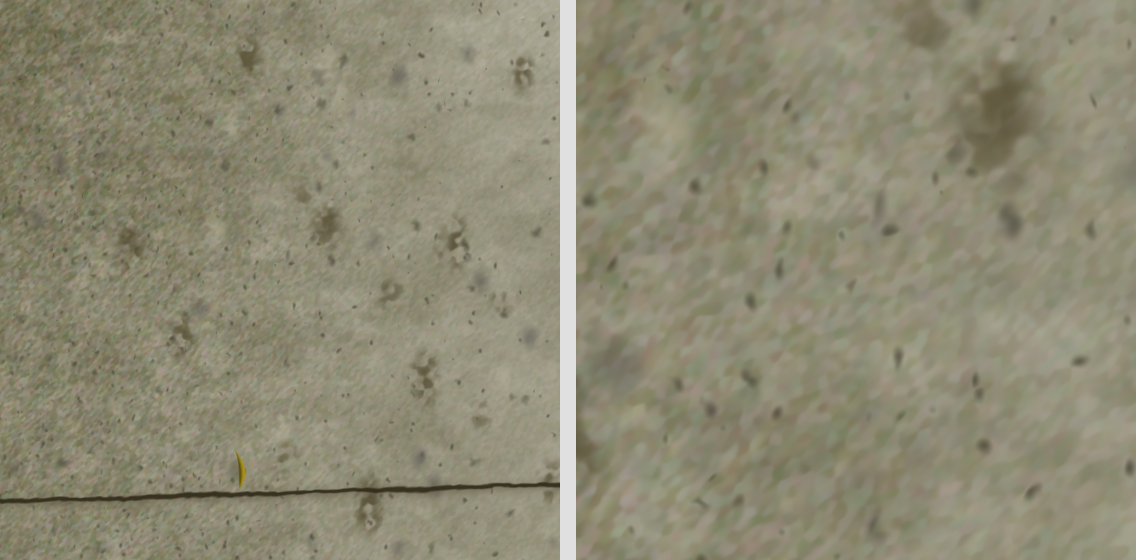
Left: the whole. Right: its middle third, enlarged.
Give the GLSL for this texture, as a WebGL 2 fragment shader.

```glsl
#version 300 es
precision highp float;
// Weathered concrete slab crossed by one dark joint: a broad light gradient,
// smoothed cellular grain, scattered pits and spots, mottled brown stains,
// and a small curled yellow leaf lying above the joint.

#define GRAIN_SCALE 200.0
#define GRAIN_CONTRAST 0.055
#define GRAIN_TINT 0.022
#define PIT_SCALE 58.0
#define PIT_SHARE 0.20
#define SPOT_SCALE 13.0
#define STAIN_COUNT 16
#define CLOUD_CONTRAST 0.22
#define JOINT_LEFT 0.104
#define JOINT_RISE 0.031
#define LEAF_CENTER vec2(0.424, 0.162)
#define LEAF_HALF_LENGTH 0.034

uniform vec2 u_resolution;
out vec4 fragColor;

vec3 hash3(vec2 p) {
    vec3 q = fract(vec3(p.xyx) * vec3(0.1031, 0.1030, 0.0973));
    q += dot(q, q.yxz + 33.33);
    return fract((q.xxy + q.yzz) * q.zyx);
}

// Smooth cellular noise: random cell values blended by distance, about -1 to 1.
vec3 cellNoise(vec2 p) {
    vec2 cell = floor(p);
    vec3 sum = vec3(0.0);
    float total = 0.0;
    for (int j = -1; j <= 1; j++)
    for (int i = -1; i <= 1; i++) {
        vec2 c = cell + vec2(i, j);
        vec2 d = p - c - hash3(c + 71.0).xy;
        float w = exp(-4.0 * dot(d, d));
        sum += w * (hash3(c) * 2.0 - 1.0);
        total += w;
    }
    return sum / total;
}

// Coverage by soft round marks, one in the given share of the cells.
float marks(vec2 p, float share) {
    vec2 cell = floor(p);
    float cover = 0.0;
    for (int j = -1; j <= 1; j++)
    for (int i = -1; i <= 1; i++) {
        vec2 c = cell + vec2(i, j);
        vec3 h = hash3(c + 19.0);
        vec2 d = (p - c - 0.1 - 0.8 * h.xy) * vec2(1.2, 0.9);
        float size = max(0.0, 1.0 - h.z / share);
        float radius = 0.42 * sqrt(size) + 0.001;
        cover = max(cover, (0.3 + 0.7 * size) * (1.0 - smoothstep(0.0, radius, length(d))));
    }
    return cover;
}

// Upright oval patches, denser toward the right, broken up by a mottle.
float stains(vec2 uv, float mottle) {
    float cover = 0.0;
    for (int i = 0; i < STAIN_COUNT; i++) {
        vec3 h = hash3(vec2(i, 7.0));
        vec2 center = vec2(sqrt(fract(float(i) * 0.618 + 0.02)), 0.06 + 0.9 * h.y);
        vec2 size = mix(vec2(0.028, 0.032), vec2(0.042, 0.08), h.zx);
        float body = 1.0 - smoothstep(0.15, 1.0, length((uv - center) / size));
        cover = max(cover, body * mix(0.5, 1.0, h.x));
    }
    return cover * smoothstep(-0.6, 0.6, mottle);
}

void main() {
    vec2 uv = gl_FragCoord.xy / u_resolution;
    float pixel = 1.0 / u_resolution.y;

    // Grain cells lean along the rising diagonal
    vec2 lean = mat2(0.92, -0.22, -0.22, 0.92) * uv;
    vec3 fine = cellNoise(lean * GRAIN_SCALE);
    vec3 medium = cellNoise(lean * GRAIN_SCALE * 0.5 + 31.0);
    vec3 patches = cellNoise(uv * vec2(22.0, 28.0) + 57.0);
    vec3 coarse = cellNoise(uv * 9.0 + 5.0);
    float streak = cellNoise(uv * vec2(8.0, 60.0)).x;

    // Broad light: olive at the left, pale toward the right and top right
    float light = 0.86 * uv.x + 0.38 * (1.0 - uv.x) * (1.0 - uv.y) - 0.15;
    light += 0.38 * smoothstep(0.55, 1.0, uv.x) * smoothstep(0.6, 1.0, uv.y);
    light += CLOUD_CONTRAST * (0.8 * coarse.x + patches.x);
    light += 0.14 * streak * smoothstep(0.2, 0.8, uv.y);
    vec3 color = mix(vec3(0.505, 0.49, 0.395), vec3(0.64, 0.628, 0.552), light);

    // Grain, rougher on the left
    float rough = mix(1.2, 0.45, smoothstep(0.1, 0.95, uv.x));
    color += rough * GRAIN_CONTRAST * (fine.x + 0.6 * medium.x);
    vec3 tint = 0.6 * medium + fine.yzx;
    color += rough * GRAIN_TINT * (tint - dot(tint, vec3(0.333)));

    // Pits, grey spots and pale scuffs
    vec2 warp = 0.006 * coarse.yz + 0.004 * medium.yz;
    float pits = marks((uv + warp) * PIT_SCALE, PIT_SHARE * rough);
    pits = max(pits, 0.9 * marks((uv + warp * 1.3) * PIT_SCALE * 0.5 + 9.0, 0.1));
    float spots = marks((uv + warp) * SPOT_SCALE + 3.0, 0.13);
    float scuffs = marks((uv + warp * 2.0) * vec2(11.0, 8.0) + 40.0, 0.22);
    color = mix(color, vec3(0.72, 0.70, 0.61), 0.65 * scuffs);
    color = mix(color, vec3(0.37, 0.36, 0.33), 0.7 * spots);
    color = mix(color, vec3(0.29, 0.28, 0.22), 0.75 * pits);

    // Brown stains
    float mottle = cellNoise(uv * 75.0 + 11.0).x + 0.5 * medium.y;
    color = mix(color, vec3(0.30, 0.265, 0.16), 0.8 * stains(uv + warp * 1.5, mottle));

    // Joint with a ragged edge and a soft dirty band
    float wobble = 0.0012 * sin(uv.x * 23.0) + 0.0007 * sin(uv.x * 71.0 + 1.0);
    float above = uv.y - JOINT_LEFT - JOINT_RISE * uv.x - wobble - 0.0016 * medium.z;
    float halfWidth = 0.0034 * (1.0 + 0.25 * sin(uv.x * 17.0 + 2.0) + 0.3 * coarse.z);
    float band = exp(-abs(above + 0.005) / 0.01);
    float gap = 1.0 - smoothstep(halfWidth * 0.4, halfWidth + 1.5 * pixel, abs(above));
    color = mix(color, vec3(0.38, 0.35, 0.26), 0.5 * band);
    color = mix(color, vec3(0.19, 0.165, 0.10), 0.92 * gap);

    // Curled leaf, bulging right, with a shadow on its hollow side
    vec2 leaf = uv - LEAF_CENTER;
    float along = clamp(leaf.y / LEAF_HALF_LENGTH, -1.0, 1.0);
    float taper = 1.0 - along * along;
    float bend = leaf.x - 0.008 * taper + 0.004 * along;
    float leafWidth = 0.0055 * taper * (1.0 - 0.4 * along);
    float shadow = exp(-dot(leaf, leaf) / 0.0004) * (1.0 - smoothstep(-0.01, 0.008, bend));
    float blade = 1.0 - smoothstep(-pixel, pixel, abs(bend) - leafWidth);
    blade *= smoothstep(0.0, 0.15, taper);
    vec3 leafColor = mix(vec3(0.36, 0.31, 0.06), vec3(0.66, 0.56, 0.10),
                         smoothstep(-0.004, 0.003, bend));
    color = mix(color, vec3(0.36, 0.34, 0.26), 0.5 * shadow);
    color = mix(color, leafColor, blade);

    fragColor = vec4(clamp(color, 0.0, 1.0), 1.0);
}
```
